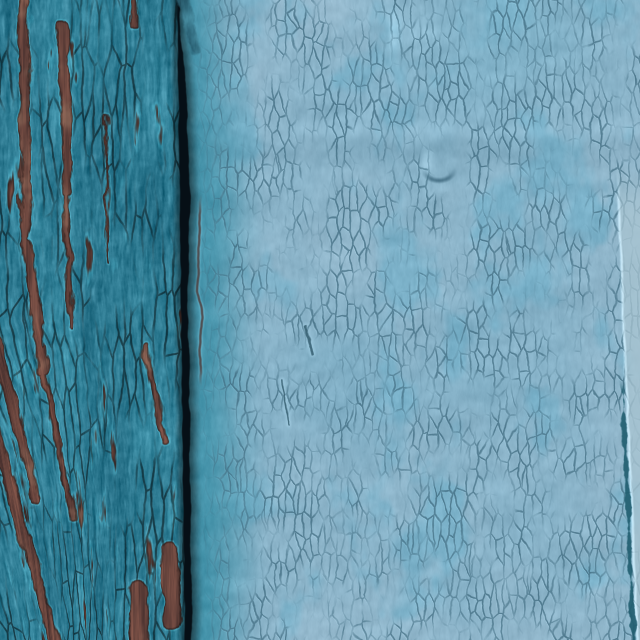
A WebGL 1 fragment shader for this texture:

```glsl
precision highp float;
uniform vec2 u_resolution;
#define ramp smoothstep

float hash(vec2 p) {
  return fract(sin(dot(p, vec2(41.3, 289.1))) * 4375.85);
}

float noise(vec2 p) {
  vec2 i = floor(p), f = fract(p);
  f *= f * (3. - 2. * f);
  return mix(mix(hash(i), hash(i + vec2(1, 0)), f.x),
             mix(hash(i + vec2(0, 1)), hash(i + 1.), f.x), f.y);
}

float fbm(vec2 p) {
  float sum = 0., amp = .533;
  for (int i = 0; i < 4; i++) {
    sum += amp * noise(p);
    p = p * 2.03 + 9.1;
    amp *= .5;
  }
  return sum;
}

vec2 wobble(vec2 p) {
  return vec2(fbm(p), fbm(p + 8.)) - .5;
}

float emboss(vec2 p, vec2 scale, vec2 shift) {
  return fbm(p * scale) - fbm((p + shift) * scale);
}

// Distance to the nearest border of stretched Voronoi cells
float crackDistance(vec2 p, vec2 scale) {
  vec2 q = p * scale, cell = floor(q), f = fract(q), nearest;
  float best = 8., border = 1.;
  for (int k = 0; k < 34; k++) {
    float n = float(k < 9 ? k : k - 9), side = k < 9 ? 3. : 5.;
    vec2 o = vec2(mod(n, side), floor((n + .5) / side)) - floor(side / 2.);
    vec2 r = o + vec2(hash(cell + o), hash(cell + o + 17.7)) - f;
    vec2 d = r - nearest;
    if (k < 9) {
      if (dot(r, r) < best) { best = dot(r, r); nearest = r; }
    } else if (dot(d, d) > .0001) {
      border = min(border, dot(.5 * (r + nearest), d) / length(d * scale));
    }
  }
  return border;
}

float strip(vec2 p, float ax, float ay, float bx, float by, float halfWidth) {
  vec2 a = vec2(ax, ay), d = vec2(bx, by) - a;
  return length(p - a - d * clamp(dot(p - a, d) / dot(d, d), 0., 1.)) - halfWidth;
}

float blob(vec2 p, float x, float y, float rx, float ry) {
  vec2 d = (p - vec2(x, y)) / vec2(rx, ry);
  return exp(-dot(d, d));
}

// Long worn streaks plus scattered flakes
float bareWood(vec2 p, vec2 grain) {
  float flakes = (.77 - .05 * ramp(.6, .1, p.y) - fbm(grain * vec2(52, 10) + 3.)) * .035;
  p.x += (fbm(p * vec2(75, 32)) - .5) * .016;
  float d = min(flakes, strip(p, .038, 1.02, .04, .62, .008));
  d = min(d, strip(p, .042, .62, .067, .42, .009));
  d = min(d, strip(p, .067, .42, .115, .19, .005));
  d = min(d, strip(p, .099, .96, .104, .7, .008));
  d = min(d, strip(p, .104, .7, .111, .49, .005));
  d = min(d, strip(p, -.01, .48, .058, .22, .008));
  d = min(d, strip(p, -.01, .33, .09, -.02, .009));
  d = min(d, strip(p, .165, .82, .169, .59, .002));
  d = min(d, strip(p, .225, .46, .256, .31, .005));
  d = min(d, strip(p, .263, .14, .268, .03, .014));
  d = min(d, strip(p, .214, .08, .218, -.02, .014));
  return min(d, strip(p, .209, 1.02, .211, .96, .005));
}

vec3 wornBoard(vec2 p, float px) {
  vec2 grain = p;
  grain.x -= .22 * max(.5 - p.y, 0.) * ramp(.22, 0., p.x);
  vec3 col = mix(vec3(.13, .41, .5), vec3(.25, .58, .67), fbm(grain * vec2(22, 6)));
  col += .12 * (fbm(p * 90.) - .5);
  // Paint ridges and splits along the grain
  vec2 g = grain + .006 * wobble(p * 35.);
  col += .28 * emboss(g, vec2(110, 20), vec2(.003, -.003));
  float split = crackDistance(g, vec2(62, 11));
  col *= 1. - .5 * ramp(.35, .65, fbm(p * vec2(25, 9) + 5.)) * ramp(.0012 + px, .0004, split);
  // Timber shaded under lifted paint edges
  float d = bareWood(p, grain);
  vec3 timber = mix(vec3(.22, .15, .15), vec3(.6, .39, .33), fbm(grain * vec2(210, 12)));
  timber = mix(timber, vec3(.62, .48, .4), .5 * ramp(.5, .75, fbm(p * 16.)));
  timber *= .55 + .45 * ramp(0., -.004, d);
  col += vec3(.06, .1, .1) * ramp(.004, .001, d);
  return mix(timber, col, ramp(-px, px, d));
}

vec3 smoothBoard(vec2 p, float edge, float px) {
  // Colour drift, teal along the edge
  float inset = p.x - edge;
  vec3 col = mix(vec3(.49, .68, .77), vec3(.61, .735, .81), fbm(p * vec2(6, 5) + 2.));
  col = mix(col, vec3(.43, .68, .78), .6 * ramp(.53, .72, fbm(p * vec2(13, 9))));
  col = mix(col, vec3(.47, .69, .78), .55 * blob(p, .8, .94, .15, .12));
  float fade = inset + .045 * (fbm(p * vec2(10, 7)) - .5);
  col = mix(vec3(.27, .58, .67), col, ramp(.005, .12, fade));
  col *= mix(.5, 1., ramp(-.002, .02, inset));
  // Undulations, bands and dents
  col += .14 * emboss(p, vec2(14, 20), vec2(.008, -.01));
  col += .035 * (blob(p, .75, .795, .4, .012) - blob(p, .65, .76, .3, .02));
  col += .09 * blob(p, .615, .955, .008, .035) + .06 * blob(p, .65, .95, .035, .025);
  col += .1 * blob(p, .668, .745, .01, .018);
  float dent = length((p - vec2(.686, .735)) * vec2(1, 1.3));
  col -= .24 * ramp(.008, 0., abs(dent - .022)) * ramp(.74, .715, p.y);
  // Crackle with a lit lip
  vec2 q = p + .009 * wobble(p * 42.), cells = vec2(78, 31);
  float strength = ramp(.28, .7, fbm(p * vec2(32, 18) + 4.)) * ramp(0., .07, inset);
  col += .05 * strength * ramp(.0018, 0., crackDistance(q + .0013, cells));
  float crack = ramp(.0009 + px, .0002, crackDistance(q, cells));
  col = mix(col, vec3(.25, .42, .5), .75 * strength * crack);
  col += .07 * (fbm(p * vec2(190, 75)) - .5);
  // Lifted blisters
  float lift = min(strip(q, .479, .492, .49, .446, .0008), strip(q, .441, .405, .45, .335, 0.));
  col += .07 * ramp(.008, 0., lift);
  col = mix(col, vec3(.2, .36, .43), .85 * ramp(.001 + px, 0., lift));
  // Broken seam beside the gap
  float seam = abs(p.x - .312 - .014 * (fbm(vec2(p.y * 18., 2)) - .5));
  float span = ramp(.39, .43, p.y) * ramp(.7, .66, p.y);
  col += .1 * span * ramp(.006, .001, seam);
  col = mix(col, vec3(.3, .25, .25), .85 * span * ramp(.0018 + px, .0004, seam));
  // Pale ridge and peeling right border
  float ridge = p.x - mix(.992, .961, p.y / .72) - .004 * (fbm(p * vec2(20, 35)) - .5);
  float low = ramp(.75, .66, p.y);
  col = mix(col, vec3(.66, .77, .82), .75 * low * ramp(0., .006, ridge));
  col += .16 * low * ramp(.004, 0., abs(ridge - .004));
  float peel = abs(ridge + .002) - .011 * (fbm(p * vec2(30, 45)) - .22);
  return mix(col, vec3(.12, .36, .43), .9 * ramp(.41, .38, p.y) * ramp(px, -px, peel));
}

void main() {
  vec2 p = gl_FragCoord.xy / u_resolution;
  float px = 1. / u_resolution.y;
  // Dark gap between boards
  float left = mix(.289, .277, p.y) + .002 * (noise(p.yy * 40.) - .5);
  float right = left + .011 + .005 * exp(-pow(abs(p.y - .72) / .12, 2.));
  right += .006 * (fbm(vec2(p.y * 25., 5)) - .5 - ramp(.88, .96, p.y));
  vec3 col = vec3(.025, .06, .085);
  if (p.x < left + px)
    col = mix(wornBoard(p, px) * mix(.6, 1., ramp(0., .014, left - p.x)), col, ramp(-px, px, p.x - left));
  if (p.x > right - px)
    col = mix(col, smoothBoard(p, right, px), ramp(-px, px, p.x - right));
  // Folded paint over the gap
  float fold = strip(p, .284, 1.01, .306, .92, .008) + .012 * (fbm(p * 50.) - .5);
  vec3 foldColor = mix(vec3(.08, .25, .32), vec3(.33, .62, .7), fbm(p * vec2(90, 35)));
  col = mix(col, foldColor, .8 * ramp(.003, -.003, fold));
  gl_FragColor = vec4(clamp(col, 0., 1.), 1);
}
```
